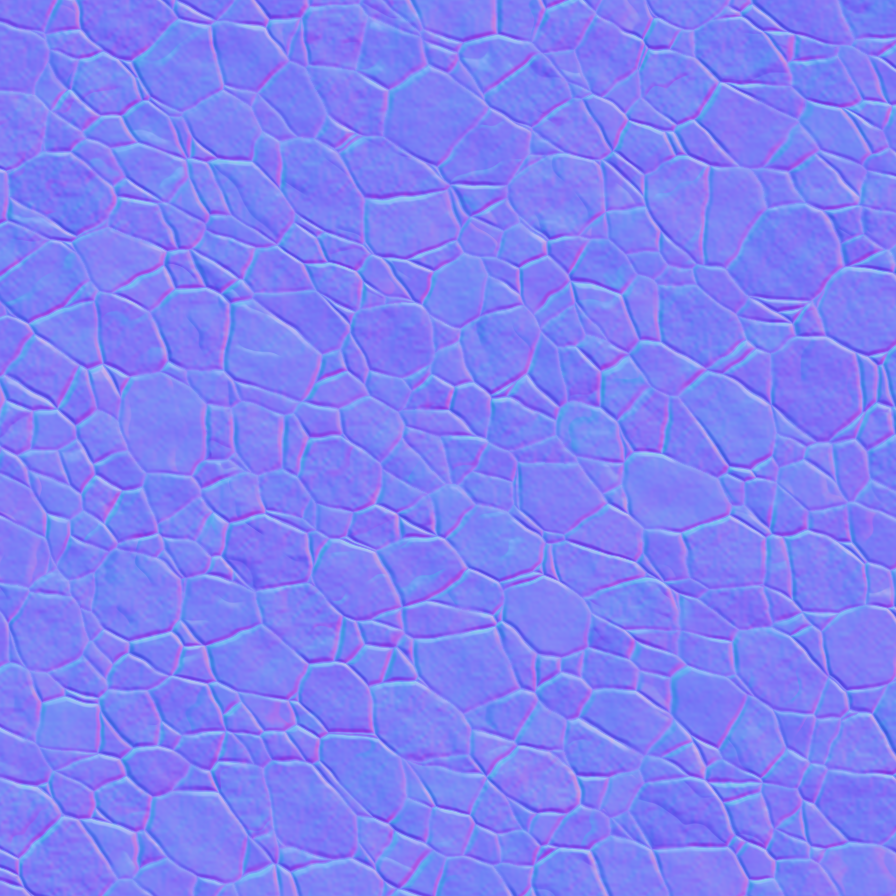
A WebGL 2 fragment shader for this texture map:

```glsl
#version 300 es
precision highp float;

uniform vec2 u_resolution;
out vec4 fragColor;

const float STONES_ACROSS = 23.0;
const float SIZE_SPREAD = 1.6;
const float LAY_ANGLE = -0.55;              // direction the stones are laid in
const vec2 LAY_STRETCH = vec2(0.87, 1.13);  // stones run long in that direction

struct Stone {
    vec2 id;        // grid cell that owns the stone
    vec2 outward;   // blended direction to the nearest edges
    float edge;     // distance to the nearest edge
};

vec2 hash2(vec2 p) {
    vec3 q = fract(p.xyx * vec3(0.1031, 0.1030, 0.0973));
    q += dot(q, q.yzx + 33.33);
    return fract((q.xx + q.yz) * q.zy);
}

float noise(vec2 p) {
    vec2 i = floor(p), f = fract(p);
    f = f * f * (3.0 - 2.0 * f);
    float low = mix(hash2(i).x, hash2(i + vec2(1, 0)).x, f.x);
    float high = mix(hash2(i + vec2(0, 1)).x, hash2(i + vec2(1, 1)).x, f.x);
    return mix(low, high, f.y);
}

vec2 noiseSlope(vec2 p) {
    vec2 e = vec2(0.25, 0.0);
    return 2.0 * vec2(noise(p - e.xy) - noise(p + e.xy),
                      noise(p - e.yx) - noise(p + e.yx));
}

vec2 warp(vec2 p, float scale, float amount) {
    return p + amount * (vec2(noise(p * scale), noise(p * scale + 47.3)) - 0.5);
}

// Stone centre in xy, size weight in z
vec3 site(vec2 cell) {
    float size = hash2(cell + 71.0).x;
    return vec3(cell + hash2(cell), SIZE_SPREAD * pow(size, 5.5));
}

float power(vec2 p, vec3 s) {
    vec2 d = p - s.xy;
    return dot(d, d) - s.z;
}

// Weighted Voronoi cells give straight-sided stones of mixed size
Stone findStone(vec2 p) {
    vec2 base = floor(p);
    vec2 id = base;
    vec3 own = vec3(0.0);
    float best = 1e5;
    for (int y = -2; y <= 2; y++)
    for (int x = -2; x <= 2; x++) {
        vec2 cell = base + vec2(x, y);
        vec3 s = site(cell);
        float d = power(p, s);
        if (d < best) { best = d; own = s; id = cell; }
    }

    float edge = 1e5, total = 1e-9;
    vec2 outward = vec2(0.0);
    for (int y = -2; y <= 2; y++)
    for (int x = -2; x <= 2; x++) {
        vec3 s = site(base + vec2(x, y));
        vec2 across = s.xy - own.xy;
        float gap = length(across);
        if (gap < 1e-4) continue;
        float d = (power(p, s) - best) / (2.0 * gap);
        float share = exp(-28.0 * d);
        outward += across / gap * share;
        total += share;
        edge = min(edge, d);
    }
    return Stone(id, outward / total, edge);
}

// Narrow bevel beside the joint plus a soft rounded shoulder
vec2 bevelSlope(Stone s, float wear) {
    float rim = smoothstep(0.0, 0.04, s.edge) * (1.0 - smoothstep(0.05, 0.16, s.edge));
    float depth = mix(0.14, 0.56, smoothstep(0.15, 0.85, wear));
    return s.outward * (rim * depth + 0.06 * exp(-6.0 * s.edge));
}

// Broad chipped facets on some stones
vec2 ledgeSlope(vec2 p, vec2 seed) {
    float angle = 6.2832 * seed.x;
    vec2 dir = vec2(cos(angle), sin(angle));
    float band = fract(dot(p, dir) * 0.9 + 0.6 * noise(p * 1.8) + seed.y);
    float ledge = smoothstep(0.25, 0.45, band) * (1.0 - smoothstep(0.47, 0.54, band));
    float patchy = smoothstep(0.35, 0.65, noise(p * 1.5 + 19.0));
    return dir * ledge * patchy * step(0.5, seed.y) * 0.26;
}

vec2 grainSlope(vec2 uv, float roughness) {
    vec2 fine = 0.09 * noiseSlope(uv * 200.0) + 0.08 * noiseSlope(uv * 90.0 + 9.0);
    return fine * roughness + 0.09 * noiseSlope(uv * 30.0 + 31.0);
}

// Lit upper rims turn pale, shaded lower rims turn violet
vec3 encodeNormal(vec2 slope) {
    vec3 n = normalize(vec3(slope, 1.0));
    vec3 colour = vec3(0.494, 0.498, 0.5) + n * vec3(0.46, 0.5, 0.465);
    float lit = smoothstep(0.14, 0.42, n.y);
    float shaded = smoothstep(0.12, 0.4, -n.y);
    return colour + lit * vec3(0.08, 0.0, 0.05) - shaded * vec3(0.03, 0.0, 0.01);
}

void main() {
    vec2 uv = gl_FragCoord.xy / min(u_resolution.x, u_resolution.y);
    vec2 along = vec2(cos(LAY_ANGLE), sin(LAY_ANGLE));
    mat2 lay = mat2(along, vec2(-along.y, along.x));
    vec2 p = (uv * lay) * LAY_STRETCH * STONES_ACROSS + 40.0;
    p = warp(warp(p, 0.25, 0.9), 2.7, 0.09);

    Stone stone = findStone(p);
    vec2 seed = hash2(stone.id + 131.0);
    vec2 tilt = (hash2(stone.id + 203.0) - 0.5) * 0.12;
    float top = smoothstep(0.03, 0.12, stone.edge);
    float joint = 1.0 - smoothstep(0.0, 0.08, stone.edge);

    vec2 relief = bevelSlope(stone, noise(p * 1.4 + 60.0));
    relief += top * (tilt + ledgeSlope(p, seed));
    vec2 slope = lay * relief + grainSlope(uv, mix(0.6, 1.4, seed.x));
    vec3 colour = encodeNormal(slope) + joint * vec3(0.04, 0.05, 0.01);
    fragColor = vec4(colour, 1.0);
}
```
